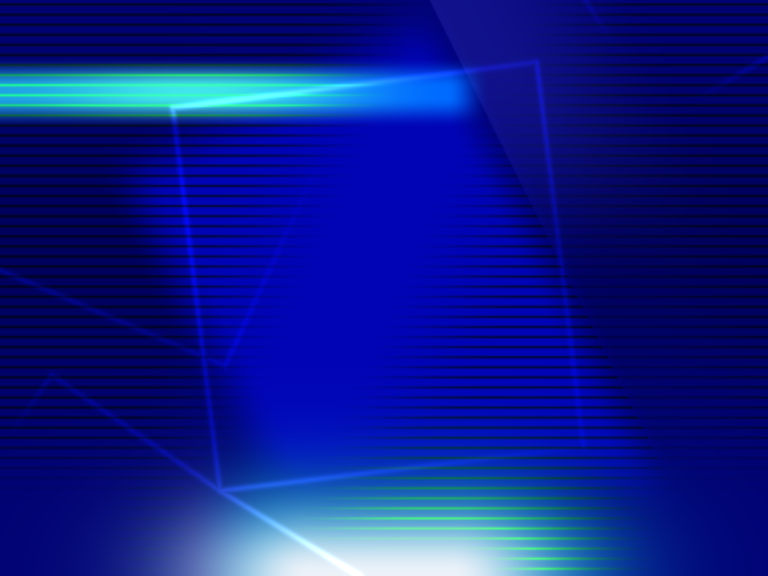
Reproduce this background procedurally as a WebGL 1 fragment shader.

```glsl
precision highp float;
// Abstract deep-blue backdrop: a soft tilted slab of light, a cyan bar, a white
// floor glow, fine horizontal scan lines and thin glowing strokes.
// Everything is layered from distance functions, in units of canvas height.
uniform vec2 u_resolution;

const vec3 NAVY = vec3(0.005, 0.01, 0.455);
const vec3 SHADOW = vec3(0.0, 0.005, 0.36);
const vec3 ROYAL = vec3(0.005, 0.015, 0.71);
const vec3 GLASS_TINT = vec3(0.06, 0.06, 0.09);
const vec3 BAR_LEFT = vec3(0.12, 0.64, 0.90);
const vec3 BAR_MID = vec3(0.25, 0.90, 0.92);
const vec3 BAR_RIGHT = vec3(0.0, 0.42, 1.0);
const vec3 STROKE_TINT = vec3(0.01, 0.02, 0.25);

const vec2 SLAB_CORNER = vec2(0.743, 1.0);   // top of the slab's right edge
const vec2 SLAB_DOWN = vec2(0.446, -0.895);  // direction along that edge
const vec2 SLAB_RIGHT = vec2(0.895, 0.446);  // direction across it
const float SLAB_WIDTH = 0.61;
const float BAR_Y = 0.839;
const float BAR_END = 0.825;
const vec2 FLOOR_SIZE = vec2(0.21, 0.125);
const float FLOOR_X = 0.66;
const float SCAN_PERIOD = 0.01749;
const float SCAN_OFFSET = 0.6597;
const float SCAN_WIDTH = 0.0025;
const float STROKE_WIDTH = 0.0055;

// Falls from 1 to 0 as x goes from a to b.
float fall(float a, float b, float x) {
  return 1.0 - smoothstep(a, b, x);
}

// Soft segment whose strength runs from sa at a to sb at b.
float stroke(vec2 p, vec2 a, vec2 b, float sa, float sb) {
  vec2 ab = b - a;
  float h = clamp(dot(p - a, ab) / dot(ab, ab), 0.0, 1.0);
  float d = length(p - a - ab * h) / STROKE_WIDTH;
  return exp(-d * d) * mix(sa, sb, h);
}

// Tilted frame and the stray bent lines around it.
float strokes(vec2 p) {
  vec2 topLeft = vec2(0.300, 0.8125), topRight = vec2(0.932, 0.892);
  vec2 lowRight = vec2(1.013, 0.224), lowLeft = vec2(0.382, 0.148);
  float s = stroke(p, topLeft, topRight, 1.0, 0.7);
  s = max(s, stroke(p, topRight, lowRight, 0.9, 0.35));
  s = max(s, stroke(p, lowLeft, lowRight, 1.0, 0.1));
  s = max(s, stroke(p, topLeft, lowLeft, 1.0, 0.8));
  vec2 bend = vec2(0.391, 0.365), peak = vec2(0.09, 0.349);
  s = max(s, stroke(p, vec2(0.0, 0.531), bend, 0.65, 0.45));
  s = max(s, stroke(p, bend, vec2(0.556, 0.722), 0.55, 0.0));
  s = max(s, stroke(p, peak, vec2(0.017, 0.245), 0.5, 0.0));
  s = max(s, stroke(p, peak, lowLeft, 0.5, 0.8));
  s = max(s, stroke(p, lowLeft, vec2(0.625, 0.0), 0.9, 0.6));
  s = max(s, stroke(p, vec2(1.198, 0.821), vec2(1.333, 0.901), 0.0, 0.7));
  return max(s, stroke(p, vec2(1.016, 1.0), vec2(1.063, 0.927), 0.5, 0.0));
}

// Scan line coverage, clear along a diagonal and in the low corners.
float scanLines(vec2 p) {
  float d = abs(mod(p.y - SCAN_OFFSET + 0.5 * SCAN_PERIOD, SCAN_PERIOD) - 0.5 * SCAN_PERIOD);
  float line = exp(-d * d / (SCAN_WIDTH * SCAN_WIDTH));
  float diagonal = dot(p - vec2(0.69, 0.68), vec2(0.92, -0.4));
  float visible = smoothstep(0.05, 0.28, abs(diagonal));
  float corner = fall(0.12, 0.28, p.y) * smoothstep(0.3, 0.5, abs(p.x - FLOOR_X));
  return line * visible * (1.0 - corner);
}

void main() {
  vec2 p = gl_FragCoord.xy / u_resolution.y;
  p.x *= 1.33333 * u_resolution.y / u_resolution.x;

  // Navy ground with darker flanks beside the slab.
  float across = dot(p - SLAB_CORNER, SLAB_RIGHT);
  float along = dot(p - SLAB_CORNER, SLAB_DOWN);
  float flank = exp(-pow((p.y - 0.58) / 0.25, 2.0)) * smoothstep(0.2, 0.42, abs(p.x - 0.66));
  vec3 col = mix(NAVY, SHADOW, flank);

  // Soft slab and the faint glass wedge on its right.
  float slab = fall(-0.07, 0.025, across) * smoothstep(-0.05, 0.06, across + SLAB_WIDTH);
  slab *= smoothstep(-0.03, 0.11, along) * smoothstep(0.1, 0.24, p.y);
  col = mix(col, ROYAL, slab);
  float wedge = smoothstep(0.0, 0.005, across) * fall(0.04, 0.34, across);
  col += GLASS_TINT * wedge * smoothstep(0.5, 0.9, p.y);

  // Cyan bar.
  float bar = fall(0.008, 0.062, abs(p.y - BAR_Y)) * fall(BAR_END - 0.05, BAR_END + 0.025, p.x);
  vec3 barColor = mix(BAR_LEFT, BAR_MID, smoothstep(0.0, 0.32, p.x));
  barColor = mix(barColor, BAR_RIGHT, smoothstep(0.35, 0.78, p.x));
  col = mix(col, barColor, bar);

  // Floor glow: cyan fringe above, paler fringe at the left.
  vec2 q = vec2(max(abs(p.x - FLOOR_X) - 0.12, 0.0), p.y) / FLOOR_SIZE;
  float glow = exp(-dot(q, q));
  float pale = fall(0.32, 0.48, p.x);
  vec3 fringe = mix(vec3(1.7, 0.7, 0.6), vec3(1.0, 0.85, 0.8), pale);
  vec3 light = pow(vec3(glow), fringe) * vec3(0.93, 0.95, 0.96);
  col = 1.0 - (1.0 - col) * (1.0 - light);

  // Scan lines darken the blue and turn green over the lights.
  float scan = scanLines(p) * (1.0 - smoothstep(0.3, 0.85, col.r)) * (1.0 - 0.6 * wedge);
  vec3 scanColor = vec3(col.r * 0.9, min(col.g * 1.6, 1.0), col.b * mix(0.3, 0.85, col.g));
  col = mix(col, scanColor, scan * 0.9);

  // Strokes gain whiteness where they cross light.
  col += strokes(p) * (STROKE_TINT + vec3(0.25, 0.3, 0.15) * col.g);
  gl_FragColor = vec4(clamp(col, 0.0, 1.0), 1.0);
}
```
